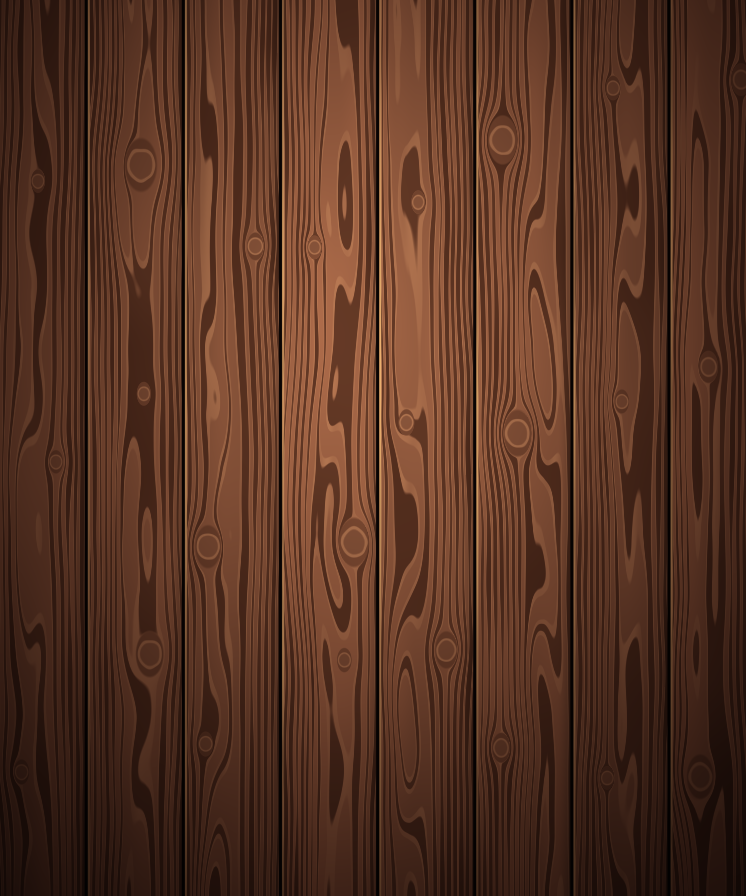
Reproduce this texture procedurally as a Shadertoy shader.

```glsl
// Vertical dark wood planks with flowing grain, knots and a warm central glow.

const float PLANK_WIDTH = 0.1302;      // in canvas widths
const float FIRST_GAP = 0.1156;        // position of the leftmost gap
const float GAP_HALF_WIDTH = 0.0021;
const float BEVEL_WIDTH = 0.0027;      // lit edge right of each gap
const float GRAIN_LINES = 16.0;        // dense grain lines per plank
const float FIGURE_WIDTH = 0.21;       // calm band of broad, looping grain
const float FIGURE_STRENGTH = 3.2;
const int KNOTS_PER_PLANK = 3;
const float KNOT_SPACING = 3.07;       // in plank widths
const vec2 GLOW_CENTER = vec2(0.5, 0.75);
const vec2 GLOW_FALLOFF = vec2(2.9, 1.75);

const vec3 WOOD = vec3(0.62, 0.385, 0.265);
const vec3 GRAIN_DARK = vec3(0.33, 0.18, 0.115);
const vec3 GRAIN_PALE = vec3(0.77, 0.52, 0.355);
const vec3 BEVEL = vec3(0.96, 0.73, 0.46);
const vec3 GAP = vec3(0.035, 0.015, 0.012);

float hash(vec2 p) {
    vec3 q = fract(vec3(p.xyx) * 0.1031);
    q += dot(q, q.yzx + 33.33);
    return fract((q.x + q.y) * q.z);
}

float noise(vec2 p) {
    vec2 i = floor(p), f = fract(p);
    f = f * f * (3.0 - 2.0 * f);
    return mix(mix(hash(i), hash(i + vec2(1, 0)), f.x),
               mix(hash(i + vec2(0, 1)), hash(i + vec2(1, 1)), f.x), f.y);
}

// Coverage of the region where d is below zero, softened over width w.
float cover(float d, float w) {
    return 1.0 - smoothstep(-0.5 * w, 0.5 * w, d);
}

void mainImage(out vec4 fragColor, in vec2 fragCoord) {
    float pixel = 1.0 / iResolution.x;
    vec2 p = fragCoord * pixel;

    // Plank cell: q.x runs 0..1 across, q.y counts plank widths upward.
    float plankX = (p.x - FIRST_GAP) / PLANK_WIDTH;
    float id = floor(plankX) + 20.0;
    vec2 q = vec2(fract(plankX), p.y / PLANK_WIDTH);
    float seed = id * 17.0;

    // Knots: grain follows the streamlines of a flow around each one.
    float stream = q.x;
    float eye = 0.0, ring = 0.0, core = 0.0;
    for (int i = 0; i < KNOTS_PER_PLANK; i++) {
        vec2 key = vec2(id, float(i) * 7.0 + 3.0);
        vec2 center = vec2(mix(0.22, 0.78, hash(key)),
                           (float(i) + mix(0.15, 0.85, hash(key + 41.0))) * KNOT_SPACING);
        float size = hash(key + 83.0);
        float radius = mix(0.07, 0.17, size * size);
        vec2 d = q - center;
        float reach = length(d * vec2(1.0, 0.6)) / radius;
        stream -= d.x * min(1.0, 1.0 / (reach * reach + 0.0001));
        float wobble = 0.12 * (noise(d * 12.0 + seed) - 0.5);
        float disc = length(d * vec2(1.0, 0.85)) / radius + wobble;
        float soft = 1.5 * pixel / (PLANK_WIDTH * radius);
        eye = max(eye, cover(reach - 1.02, 0.15));
        ring = max(ring, cover(abs(disc - 0.83) - 0.09, soft));
        core = max(core, cover(disc - 0.72, soft));
    }

    // Long sway plus finer waver of the fibres.
    stream += 0.10 * (noise(vec2(seed, q.y * 0.45)) - 0.5);
    stream += 0.035 * (noise(vec2(q.x * 3.0 + seed, q.y * 1.3)) - 0.5);

    // Spread the lines apart in one band and bend them into long loops there.
    float side = stream - mix(0.25, 0.75, hash(vec2(id, 5.0)));
    float figure = exp(-side * side / (FIGURE_WIDTH * FIGURE_WIDTH));
    float phase = GRAIN_LINES * (side - 0.8 * FIGURE_WIDTH * tanh(side / FIGURE_WIDTH));
    phase += FIGURE_STRENGTH * figure * noise(vec2(stream * 3.0 + seed, q.y * 0.55));
    phase += 0.7 * figure * noise(vec2(stream * 5.0 + seed, q.y * 1.6 + 9.0));

    // Grain lines that swell and taper along their length.
    float lineId = floor(phase);
    float stripe = abs(fract(phase) - 0.5) * 2.0;
    float swell = noise(vec2(lineId * 5.3 + seed, q.y * 0.9));
    float width = mix(0.16 + 0.65 * swell, 0.08 + 0.30 * swell, figure);
    float soft = clamp(2.0 * fwidth(phase), 0.07, 0.7);
    float dark = cover(stripe - width, soft) * (1.0 - eye);
    float rim = cover(stripe - width - 0.22, soft) * (1.0 - dark) * (1.0 - eye);
    float streak = noise(vec2(stream * 13.0 + seed, q.y * 0.7 + 31.0));

    // Wood colour.
    vec3 color = WOOD * mix(0.92, 1.07, hash(vec2(id, 11.0)));
    color *= 0.95 + 0.10 * noise(vec2(q.x * 5.0 + seed, q.y * 0.5));
    color = mix(color, GRAIN_PALE, rim * mix(0.25, 0.75, streak));
    color = mix(color, GRAIN_DARK, dark * mix(0.65, 0.95, swell));
    color = mix(color, GRAIN_DARK, 0.45 * eye * (1.0 - core));
    color = mix(color, WOOD * 0.88, core);
    color = mix(color, GRAIN_PALE, ring * 0.8);
    color *= 1.0 - 0.18 * smoothstep(0.85, 1.0, q.x);

    // Lit bevel and dark gap between planks.
    float gapDistance = min(q.x, 1.0 - q.x) * PLANK_WIDTH;
    float bevel = cover(q.x * PLANK_WIDTH - GAP_HALF_WIDTH - BEVEL_WIDTH, 1.5 * pixel);
    color = mix(color, BEVEL, bevel * (0.5 + 0.4 * noise(vec2(seed, q.y * 0.8))));
    color = mix(color, GAP, cover(gapDistance - GAP_HALF_WIDTH, 1.5 * pixel));

    // Warm glow fading to near black in the corners.
    vec2 away = p - GLOW_CENTER;
    float light = exp(-dot(GLOW_FALLOFF, away * away));
    color *= pow(vec3(light), vec3(1.0, 1.12, 1.12));
    fragColor = vec4(color, 1.0);
}
```
